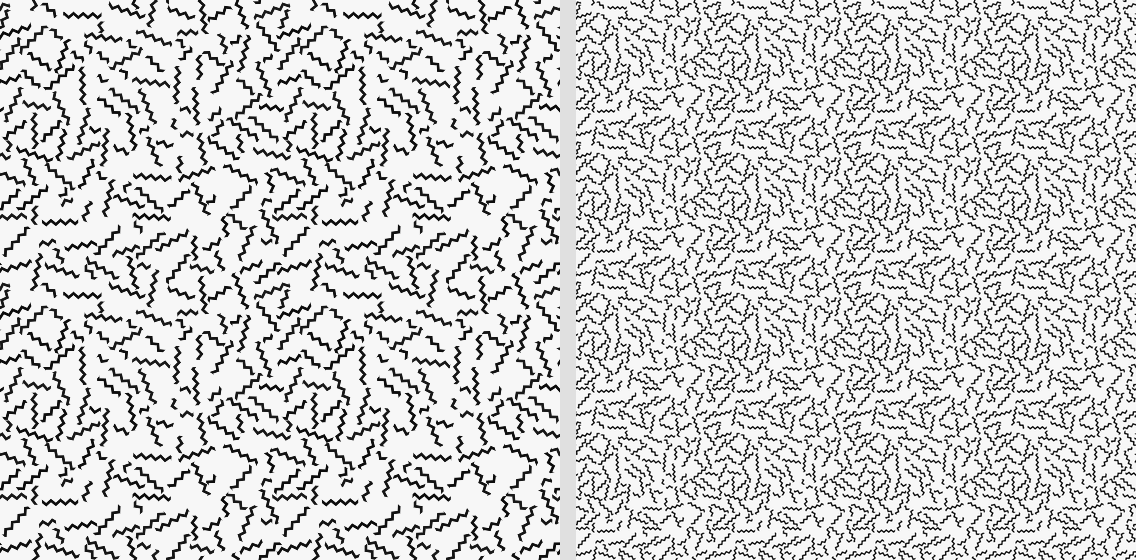
Left: one tile. Right: repeated 2 by 2.
Write a WebGL 1 fragment shader that draws this pattern.

```glsl
precision highp float;
// Scattered short black zigzag strokes in all directions on off-white, tiling seamlessly.

uniform vec2 u_resolution;

const float TILES = 2.0;          // repeats of the tile across the canvas
const float CELLS = 12.0;         // cells per tile side (even), one stroke per cell
// Lengths below are in cells
const float HALF_LENGTH = 0.82;   // longest stroke, from centre to end
const float MIN_LENGTH = 0.45;    // shorter leftovers are dropped
const float ZIG_PERIOD = 0.413;
const float ZIG_HEIGHT = 0.175;   // peak to peak
const float HALF_STROKE = 0.058;
const float JITTER = 0.4;
const float GAP = 0.26;           // clearance between stroke axes
const float ANGLE_SPREAD = 1.75;  // radians around the cell's main direction
const float PAPER = 0.97;
const float INK_DARK = 0.04;
const float INK_LIGHT = 0.10;
const float HALF_PI = 1.5707963;
const float STEP = HALF_LENGTH / 5.0;

struct Stroke {
  vec2 center;
  vec2 dir;
  float rank;   // a higher rank keeps its full length
  float phase;
  float ink;
};

vec3 hash3(vec2 c) {
  vec3 q = fract(c.xyx * vec3(0.1031, 0.1030, 0.0973));
  q += dot(q, q.yxz + 33.33);
  return fract((q.xxy + q.yzz) * q.zyx);
}

// Neighbouring cells alternate between two perpendicular main directions
Stroke strokeAt(vec2 cell) {
  vec2 wrapped = mod(cell, CELLS);
  vec3 place = hash3(wrapped + 7.0);
  vec3 style = hash3(wrapped + 53.0);
  float parity = mod(wrapped.x + wrapped.y, 2.0);
  float angle = HALF_PI * parity + ANGLE_SPREAD * (place.z - 0.5);
  vec2 center = cell + 0.5 + JITTER * (place.xy - 0.5);
  return Stroke(center, vec2(cos(angle), sin(angle)), style.x, style.y, style.z);
}

float axisDistance(vec2 p, Stroke s) {
  vec2 r = p - s.center;
  return length(r - s.dir * clamp(dot(r, s.dir), -HALF_LENGTH, HALF_LENGTH));
}

// Start and end along the axis, cut back where a higher ranked stroke is in the way
vec2 freeSpan(Stroke s, vec2 cell) {
  vec2 span = vec2(-HALF_LENGTH, HALF_LENGTH);
  for (int j = -2; j <= 2; j++) {
    for (int i = -2; i <= 2; i++) {
      Stroke other = strokeAt(cell + vec2(float(i), float(j)));
      if (other.rank <= s.rank) continue;
      float low = 9.0;
      float high = -9.0;
      for (int k = -5; k <= 5; k++) {
        float t = float(k) * STEP;
        if (axisDistance(s.center + s.dir * t, other) < GAP) {
          low = min(low, t);
          high = max(high, t);
        }
      }
      // Keep the longer side of the blocked stretch
      if (high >= low) {
        if (low + high < 0.0) span.x = max(span.x, high + 0.5 * STEP);
        else span.y = min(span.y, low - 0.5 * STEP);
      }
    }
  }
  return span;
}

// Signed distance to a zigzag band; u runs along the axis, v across it
float zigzagDistance(float u, float v, float phase, vec2 span) {
  float wave = ZIG_HEIGHT * (2.0 * abs(fract(u / ZIG_PERIOD + phase) - 0.5) - 0.5);
  float slope = 2.0 * ZIG_HEIGHT / ZIG_PERIOD;
  float band = abs(v - wave) / sqrt(1.0 + slope * slope) - HALF_STROKE;
  return max(band, max(span.x - u, u - span.y));
}

void main() {
  float scale = TILES * CELLS;
  vec2 p = gl_FragCoord.xy / u_resolution * scale;
  float edge = 0.5 * scale / min(u_resolution.x, u_resolution.y);
  vec2 home = floor(p);
  float shade = PAPER;

  for (int j = -1; j <= 1; j++) {
    for (int i = -1; i <= 1; i++) {
      vec2 cell = home + vec2(float(i), float(j));
      Stroke s = strokeAt(cell);
      vec2 r = p - s.center;
      float u = dot(r, s.dir);
      float v = dot(r, vec2(-s.dir.y, s.dir.x));
      // Skip strokes that cannot reach this point
      if (abs(v) > ZIG_HEIGHT + edge || abs(u) > HALF_LENGTH + edge) continue;
      vec2 span = freeSpan(s, cell);
      if (span.y - span.x < MIN_LENGTH) continue;
      float d = zigzagDistance(u, v, s.phase, span);
      float ink = mix(INK_DARK, INK_LIGHT, s.ink);
      shade = mix(shade, ink, 1.0 - smoothstep(-edge, edge, d));
    }
  }
  gl_FragColor = vec4(vec3(shade), 1.0);
}
```
